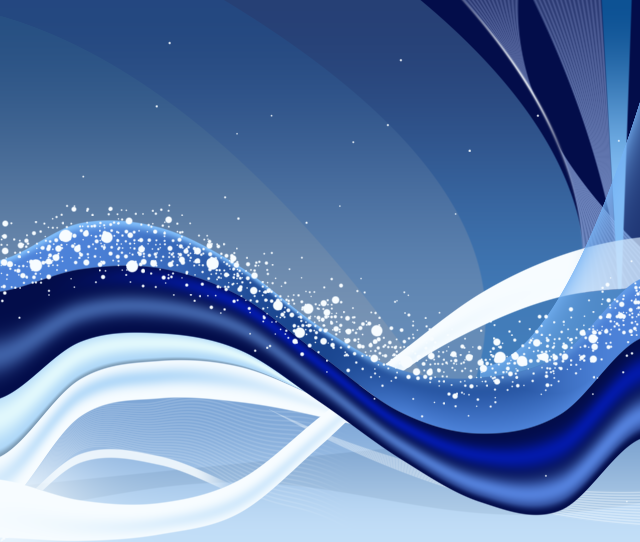
This background is drawn by a Shadertoy shader. Its source:

```glsl
// Glossy blue waves crossing white ribbons below a sky of broad arcs.
// Spline and parabola edges bound bands shaded across their width;
// fine line sheets and cellular droplets lie over them.

const vec3 NAVY = vec3(.01, .05, .29);
const vec3 ROYAL = vec3(.01, .1, .66);
const vec3 AZURE = vec3(.36, .55, .92);
const vec3 PALE = vec3(.66, .83, .97);
const vec3 WHITE = vec3(.97, .99, 1);

// Catmull-Rom height through nine evenly spaced knots
float curve(float x, float k[9]) {
  float s = clamp(x, 0., .9999) * 8.;
  int i = int(s);
  float t = fract(s);
  float a = k[max(i - 1, 0)], b = k[i], c = k[i + 1], d = k[min(i + 2, 8)];
  return b + .5 * t * (c - a + t * (2. * a - 5. * b + 4. * c - d
    + t * (3. * (b - c) + d - a)));
}

float parabola(float s, float a, float b, float c) { return a + s * (b + s * c); }

float above(float v, float edge, float aa) { return smoothstep(-aa, aa, v - edge); }

float band(float v, float lo, float hi, float aa) {
  return above(v, lo, aa) * above(hi, v, aa);
}

// Soft ridge of light
float ridge(float t, float centre, float w) {
  t = (t - centre) / w;
  return exp(-t * t);
}

// Fine lines following both edges of a band
float sheet(float v, float lo, float hi, float count, float aa) {
  float gap = max(hi - lo, .002) / count;
  float line = abs(fract((v - lo) / gap) - .5) * gap;
  return band(v, lo, hi, aa) * (1. - smoothstep(0., .0012 + aa, line));
}

vec3 hash3(vec2 p) {
  return fract(sin(p.x * vec3(127.1, 269.5, 419.2) + p.y * vec3(311.7, 183.3, 371.9)) * 4375.8);
}

// One droplet per cell, kept where its centre is near the path
float droplets(vec2 p, float aspect, float cell, float spread, float density, float aa) {
  vec2 id = floor(p / cell);
  vec3 h = hash3(id);
  vec2 c = (id + .28 + .44 * h.xy) * cell;
  float path = curve(c.x / aspect, float[9](.515, .55, .536, .485, .4, .35, .328, .35, .43));
  float keep = step(h.z, density * ridge(c.y, path, spread));
  float radius = cell * mix(.11, .27, fract(h.z * 37. + h.x));
  return keep * above(radius, length(p - c), aa);
}

// Sky arcs and the dark folds at upper right
vec3 sky(float x, float v, float floorV, float aa) {
  float s = 1. - v, g = smoothstep(0., .65, s);
  vec3 c = mix(vec3(.15, .31, .51), vec3(.47, .58, .71), g);
  c = mix(c, mix(vec3(.14, .28, .5), vec3(.4, .55, .72), g), above(x, sqrt(s) - .17, aa));
  c = mix(c, mix(vec3(.15, .25, .46), vec3(.26, .49, .73), g),
    above(x, parabola(s, .35, 1.397, -1.194), aa));
  float fold = above(v, floorV, aa);
  c = mix(c, NAVY, fold * above(x, parabola(s, .657, 1.016, -1.), aa));
  float l1 = parabola(s, .723, .77, -.79), r1 = parabola(s, .81, -.037, 1.);
  float l2 = parabola(s, .833, .414, -.286), r2 = .94 + .048 * s;
  vec3 veil = mix(vec3(.2, .26, .48), vec3(.42, .53, .75), s * 2.);
  c = mix(c, veil, .85 * fold * max(band(x, l1, r1, aa), band(x, l2, r2, aa)));
  c += .1 * fold * (sheet(x, l1, r1, 14., aa) + sheet(x, l2, r2, 16., aa));
  c = mix(c, WHITE, fold * .8 * ridge(x, l1, .0025) * ridge(s, .15, .13));
  return mix(c, mix(vec3(.05, .32, .58), vec3(.53, .76, .97), smoothstep(0., .38, s)),
    fold * band(x, r2, .987 - .03 * s, aa));
}

void mainImage(out vec4 fragColor, in vec2 fragCoord) {
  vec2 uv = fragCoord / iResolution.xy;
  float aspect = iResolution.x / iResolution.y, aa = 1. / iResolution.y;
  float x = uv.x, v = uv.y;

  // Wave and ribbon edges
  float crest = curve(x, float[9](.52, .588, .58, .508, .397, .318, .303, .345, .485));
  float rim = curve(x, float[9](.462, .503, .505, .454, .346, .24, .2, .235, .375));
  float hem = curve(x, float[9](.265, .369, .385, .354, .258, .154, .074, .058, .19));
  float archTop = curve(x, float[9](.157, .3, .334, .323, .265, .2, .12, .13, .28));
  float archLow = curve(x, float[9](.06, .231, .265, .258, .231, .19, .11, .12, .27));
  float loopTop = curve(x, float[9](.05, .162, .158, .1, .04, 0., 0., 0., 0.));
  float bowTop = curve(x, float[9](.115, .077, .072, .115, .231, .349, .458, .528, .562));
  float bowLow = curve(x, float[9](.008, .002, .014, .054, .177, .311, .397, .452, .469));

  // Backdrop above and below the wave
  vec3 col = mix(vec3(.76, .87, .97), vec3(.49, .65, .84), smoothstep(0., .26, v));
  col -= .05 * band(v, .08 + .03 * sin(x * 7. - 1.), .1 + .12 * x, aa);
  col = mix(col, WHITE, .8 * ridge(length(uv - vec2(0, .06)), 0., .13));
  col = mix(col, sky(x, v, bowLow, aa), above(v, rim, aa));

  // Line sheets beneath the wave
  float u = max(x - .42, 0.), veil = parabola(u, .245, -.55, .5);
  float lines = sheet(v, veil - .11 * u, veil, 12., aa) * step(.42, x);
  lines += .35 * sheet(v + .006 * sin(x * 35.), loopTop, archLow, 22., aa) * band(x, .06, .5, .06);
  col = mix(col, WHITE, .4 * lines);

  // White ribbons: fold, arch, loop and long bow
  float t = (v - archTop) / max(hem - archTop, .005);
  vec3 tone = mix(PALE, vec3(.88, .97, .99), ridge(t, .65, .35));
  col = mix(col, tone * mix(.72, 1., smoothstep(0., .16, t)), band(v, archTop, hem, aa));
  t = (v - archLow) / max(archTop - archLow, .005);
  tone = mix(WHITE, PALE, .85 * ridge(t, .58, .25) * ridge(x, .2, .25));
  col = mix(col, tone, band(v, archLow, archTop, aa));
  col = mix(col, WHITE, .85 * band(x, .055, .34, .04)
    * band(v, loopTop - .016, loopTop, aa) * above(v, bowTop, aa));
  t = (v - bowLow) / (bowTop - bowLow);
  tone = mix(WHITE, PALE, .45 * ridge(t, .35, .25) * ridge(x, .4, .25));
  col = mix(col, tone, band(v, bowLow, bowTop, aa) * (1. - .3 * smoothstep(.88, 1., x)));

  // Translucent sweep rising to the right
  u = max(x - .75, 0.) * 4.;
  float sweep = .323 + .49 * pow(u, 1.9);
  float glass = .22 + .6 * exp(-16. * max(sweep - v, 0.) / (.4 + u));
  col = mix(col, vec3(.46, .7, .96), glass * band(v, crest, sweep, aa) * step(.75, x));

  // Upper ribbon with a lit crest
  t = clamp((crest - v) / (crest - rim), 0., 1.);
  float ends = max(1. - smoothstep(.1, .48, x), smoothstep(.72, .98, x));
  tone = mix(vec3(.1, .27, .56), vec3(.3, .51, .85), max(ends, t * smoothstep(.5, .65, x)));
  tone = mix(tone, vec3(.5, .74, .98), ridge(t, 0., .16) * (1. - .6 * smoothstep(.5, .7, x)));
  col = mix(col, tone, band(v, rim, crest, aa));

  // Deep wave: royal streak above a steel-blue sheen
  t = clamp((rim - v) / (rim - hem), 0., 1.);
  float right = smoothstep(.4, .8, x);
  tone = mix(NAVY, ROYAL, ridge(t, mix(.17, .33, right), .15) * smoothstep(.05, .4, x));
  tone = mix(tone, AZURE * mix(.75, 1., right), .9 * ridge(t, mix(.6, .77, right), .17));
  tone = mix(tone, NAVY, smoothstep(.88, 1., t));
  col = mix(col, tone, band(v, hem, rim, aa));

  // Droplets from large to dust
  float cell = .045;
  for (int i = 0; i < 4; i++) {
    float n = float(i);
    float drop = droplets(vec2(x * aspect, v), aspect, cell, .028 + .009 * n, .95 - .18 * n, aa);
    col = mix(col, WHITE, drop);
    cell *= .56;
  }
  fragColor = vec4(clamp(col, 0., 1.), 1);
}
```
